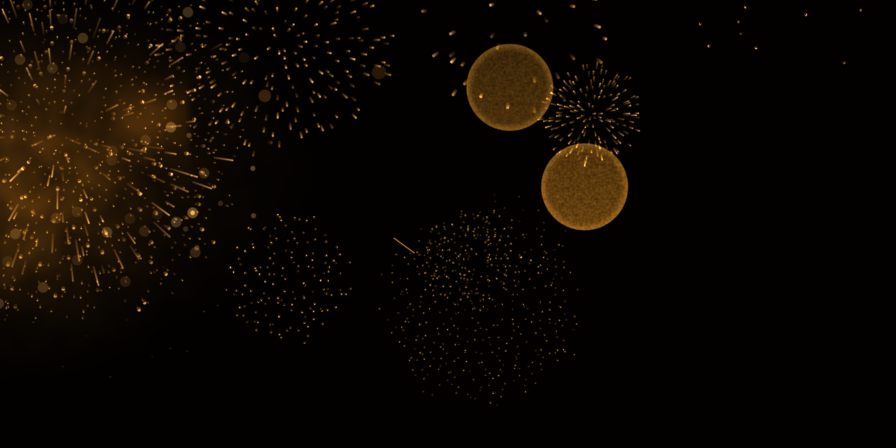
This background is drawn by a Shadertoy shader. Its source:

```glsl
// Golden fireworks on black: a hazy burst at the left, smaller bursts and two orbs.
// Each burst is a jittered grid of sparks, stretched along rays from its centre;
// gradient noise breaks up the haze and gives the orbs their grain.

vec3 hash3(vec2 p) {
    vec3 q = fract(p.xyx * vec3(0.1031, 0.1030, 0.0973));
    q += dot(q, q.yxz + 33.33);
    return fract((q.xxy + q.yzz) * q.zyx);
}

float gradientDot(vec2 cell, vec2 offset) {
    float angle = 6.2832 * hash3(cell).x;
    return dot(vec2(cos(angle), sin(angle)), offset);
}

float gradientNoise(vec2 p) {
    vec2 i = floor(p), f = fract(p);
    vec2 u = f * f * f * (f * (f * 6.0 - 15.0) + 10.0);
    vec2 e = vec2(1.0, 0.0);
    return mix(mix(gradientDot(i, f), gradientDot(i + e, f - e), u.x),
               mix(gradientDot(i + e.yx, f - e.yx), gradientDot(i + 1.0, f - 1.0), u.x), u.y);
}

float disc(float dist, float radius) {
    float pixel = 1.0 / iResolution.y;
    return 1.0 - smoothstep(radius - pixel, radius + pixel, dist);
}

// Gaussian falloff with separate horizontal and vertical reach
float glow(vec2 p, vec2 centre, vec2 reach) {
    vec2 d = (p - centre) / reach;
    return exp(-dot(d, d));
}

// Brightness of a round burst; tails point back to its centre
float sparks(vec2 p, vec2 centre, float radius, float cell, float size, float tail, float density) {
    vec2 q = p - centre;
    if (length(q) > radius + 2.0 * cell) return 0.0;
    vec2 home = floor(q / cell);
    float light = 0.0;
    for (int j = -1; j <= 1; j++)
    for (int i = -1; i <= 1; i++) {
        vec2 id = home + vec2(i, j);
        vec3 h = hash3(id + floor(centre * 91.0) + 200.0);
        vec2 spark = (id + h.xy) * cell;
        float r = length(spark) / radius;
        if (h.z > density * (1.0 - smoothstep(0.8, 1.05, r))) continue;
        vec2 ray = spark / max(length(spark), 0.0001);
        float reach = tail * (0.3 + 0.7 * h.x) * min(1.0, 0.4 + r);
        vec2 d = q - spark;
        float along = clamp(dot(d, ray), -reach, 0.0);
        float fade = 1.0 + 0.6 * along / max(reach, 0.0001);
        float power = 0.35 + 0.65 * fract(h.z * 57.0);
        light = max(light, power * fade * disc(length(d - ray * along), size));
    }
    return light;
}

vec3 ember(float light) {
    return mix(vec3(0.60, 0.36, 0.08), vec3(0.95, 0.74, 0.40), light) * light;
}

// Grainy gold ball with a lighter rim
void paintOrb(inout vec3 colour, vec2 p, vec2 centre, float shine) {
    vec2 q = (p - centre) / 0.097;
    float r = length(q);
    float grain = gradientNoise(p * 170.0) + 0.6 * gradientNoise(p * 75.0);
    vec3 gold = vec3(0.34, 0.215, 0.05) * shine * (0.92 - 0.12 * q.y + 0.3 * grain);
    gold += vec3(0.20, 0.14, 0.05) * smoothstep(0.8, 1.0, r);
    colour = mix(colour, gold, disc(r * 0.097, 0.097));
}

void mainImage(out vec4 fragColor, in vec2 fragCoord) {
    vec2 p = fragCoord / iResolution.y;
    vec3 colour = vec3(0.006, 0.002, 0.0);

    // Smoky haze at the left
    float smoke = 0.9 + 0.5 * gradientNoise(p * 9.0) + 0.3 * gradientNoise(p * 23.0);
    float haze = 0.75 * glow(p, vec2(0.04, 0.52), vec2(0.22, 0.19))
               + 0.50 * glow(p, vec2(0.10, 0.72), vec2(0.27, 0.16))
               + 0.12 * glow(p, vec2(0.30, 0.62), vec2(0.30, 0.25));
    colour += vec3(0.30, 0.18, 0.04) * haze * smoke;
    colour += vec3(0.17, 0.10, 0.02) * glow(p, vec2(0.35, 0.74), vec2(0.09, 0.07))
            * (1.0 - smoothstep(0.41, 0.435, p.x));

    // Large left burst: fine dust, long trails and soft bokeh
    vec2 left = vec2(0.13, 0.70);
    colour += 0.7 * ember(sparks(p, left, 0.44, 0.019, 0.0020, 0.004, 0.65));
    colour += 0.8 * ember(sparks(p, left, 0.40, 0.050, 0.0022, 0.048, 0.70));
    colour += 0.9 * ember(sparks(p, left, 0.43, 0.037, 0.0040, 0.004, 0.45));
    colour += 0.28 * ember(sparks(p, left + 0.02, 0.45, 0.075, 0.0120, 0.0, 0.45));
    colour += 0.35 * ember(sparks(p, vec2(0.45, 0.58), 0.16, 0.055, 0.0060, 0.0, 0.35));
    colour += 0.3 * ember(sparks(p, vec2(0.22, 0.36), 0.30, 0.060, 0.0018, 0.0, 0.30));

    // Upper burst, with blurred lights in front
    colour += ember(sparks(p, vec2(0.625, 0.91), 0.28, 0.025, 0.0026, 0.011, 0.72));
    colour += vec3(0.20, 0.12, 0.03) * disc(length(p - vec2(0.591, 0.786)), 0.014);
    colour += vec3(0.15, 0.09, 0.02) * disc(length(p - vec2(0.846, 0.839)), 0.016);
    float lamp = length(p - vec2(0.43, 0.525));
    colour += vec3(0.38, 0.27, 0.11) * disc(lamp, 0.012) + vec3(0.50, 0.42, 0.25) * disc(lamp, 0.005);

    // Low round bursts
    colour += 0.95 * ember(sparks(p, vec2(0.643, 0.380), 0.150, 0.0175, 0.0024, 0.002, 0.72));
    colour += 0.65 * ember(sparks(p, vec2(1.070, 0.315), 0.230, 0.0165, 0.0020, 0.002, 0.72));
    colour += 0.75 * ember(sparks(p, vec2(1.045, 0.415), 0.120, 0.0150, 0.0022, 0.003, 0.72));
    colour += 0.35 * ember(sparks(p, vec2(1.170, 0.500), 0.120, 0.0300, 0.0018, 0.0, 0.50));
    vec2 trail = p - vec2(0.88, 0.468), span = vec2(0.044, -0.032);
    float nearest = clamp(dot(trail, span) / dot(span, span), 0.0, 1.0);
    colour += 0.7 * ember(disc(length(trail - span * nearest), 0.0015));

    // Orbs, then the sparks that fall in front of them
    paintOrb(colour, p, vec2(1.138, 0.805), 0.85);
    paintOrb(colour, p, vec2(1.305, 0.583), 1.15);
    colour += ember(sparks(p, vec2(1.16, 1.01), 0.29, 0.047, 0.0035, 0.011, 0.52));
    colour += 0.95 * ember(sparks(p, vec2(1.32, 0.745), 0.122, 0.0145, 0.0020, 0.013, 0.78));
    colour += ember(sparks(p, vec2(1.72, 1.00), 0.23, 0.060, 0.0032, 0.001, 0.40));

    fragColor = vec4(min(colour, 1.0), 1.0);
}
```
